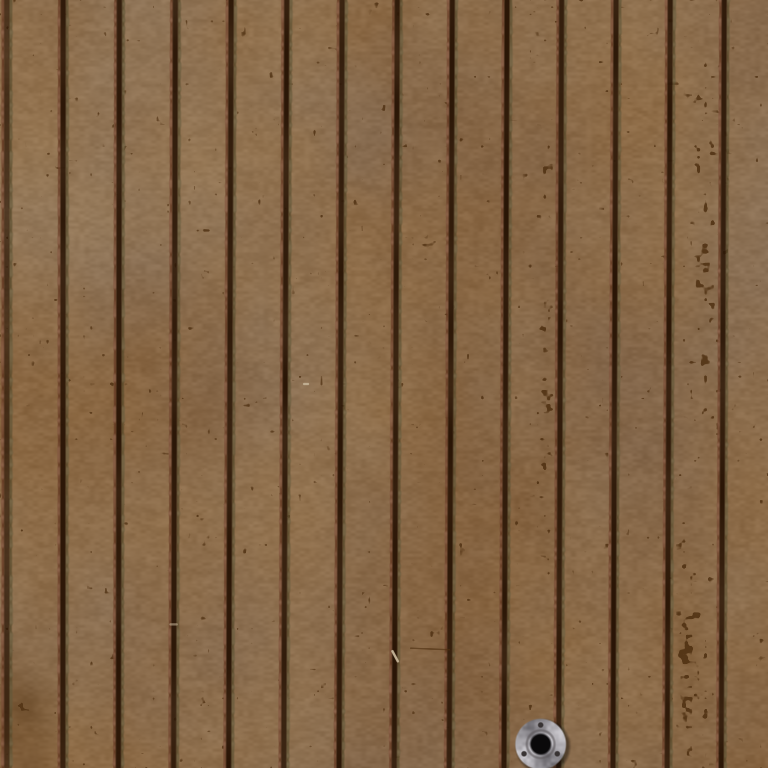
This texture is drawn by a three.js fragment shader. Its source:

```glsl
varying vec2 vUv;

const float PITCH = 0.0722;
const vec3 WOOD = vec3(0.515, 0.385, 0.255);
const vec3 PALE_WOOD = vec3(0.585, 0.475, 0.35);
const vec3 GROOVE = vec3(0.16, 0.08, 0.02);
const vec3 RED_EDGE = vec3(0.46, 0.29, 0.20);
const vec3 GREEN_EDGE = vec3(0.38, 0.33, 0.21);
const vec3 STAIN = vec3(0.30, 0.18, 0.06);

float hash(vec2 p) {
  vec3 q = fract(vec3(p.xyx) * 0.1031);
  q += dot(q, q.yzx + 33.33);
  return fract((q.x + q.y) * q.z);
}

float noise(vec2 p) {
  vec2 i = floor(p), f = fract(p);
  f = f * f * (3.0 - 2.0 * f);
  return mix(mix(hash(i), hash(i + vec2(1.0, 0.0)), f.x),
             mix(hash(i + vec2(0.0, 1.0)), hash(i + 1.0), f.x), f.y);
}

float fbm(vec2 p) {
  float sum = 0.0, amp = 0.5;
  for (int i = 0; i < 4; i++) {
    sum += amp * noise(p);
    p = p * 2.03 + 17.1;
    amp *= 0.5;
  }
  return sum / 0.9375;
}

float band(float x, float center, float halfWidth, float blur) {
  return 1.0 - smoothstep(halfWidth - blur, halfWidth + blur, abs(x - center));
}

float blob(vec2 p, vec2 center, vec2 size) {
  vec2 d = (p - center) / size;
  return exp(-dot(d, d));
}

float segment(vec2 p, vec2 a, vec2 b, float radius) {
  vec2 ab = b - a;
  float t = clamp(dot(p - a, ab) / dot(ab, ab), 0.0, 1.0);
  return 1.0 - smoothstep(radius * 0.4, radius * 1.6, length(p - a - ab * t));
}

// Groove number, narrowing and leaning slightly toward the right
float plankCoord(vec2 p) {
  float x = p.x + 0.004 * (1.0 - p.y) * smoothstep(0.0, 0.4, p.x);
  float k = (x - 0.0085) / 0.0736;
  return k + 0.0019 * k * k;
}

vec3 woodColor(vec2 p, float plank) {
  float cloud = fbm(p * vec2(5.0, 4.0) + 3.0);
  float light = 0.32 + 1.4 * (cloud - 0.5) + 0.2 * (p.y - 0.5);
  light += 0.2 * (hash(vec2(plank, 7.0)) - 0.5) + 0.25 * blob(p, vec2(0.2, 0.65), vec2(0.2, 0.5));
  vec3 color = mix(WOOD, PALE_WOOD, clamp(light, -0.4, 1.0));
  color += vec3(0.012, 0.0, -0.018) * (fbm(p * 6.0 + 40.0) - 0.5) * 3.0;
  color += 0.045 * (noise(p * vec2(150.0, 260.0)) - 0.5);
  return color + 0.05 * (fbm(p * vec2(55.0, 110.0)) - 0.5);
}

// Dirt gathers on a few planks, with sparse spots elsewhere
vec3 addStains(vec3 color, vec2 p) {
  float dirt = blob(p, vec2(0.898, 0.13), vec2(0.022, 0.12));
  dirt += 0.6 * blob(p, vec2(0.92, 0.68), vec2(0.022, 0.22));
  dirt += 0.55 * blob(p, vec2(0.71, 0.5), vec2(0.012, 0.25));
  float grain = 0.6 * noise(p * 110.0) + 0.4 * noise(p * 210.0 + 9.0);
  float spots = smoothstep(0.83, 0.95, grain + 0.32 * dirt);
  float patches = blob(p, vec2(0.035, 0.06), vec2(0.035, 0.09)) * fbm(p * 25.0);
  patches += 0.35 * dirt * fbm(p * 35.0 + 5.0);
  return mix(color, STAIN, clamp(0.8 * spots + 0.6 * patches, 0.0, 0.85));
}

vec3 addGroove(vec3 color, float k, vec2 p) {
  float id = floor(k + 0.5);
  float d = (k - id) * PITCH;
  float rough = noise(vec2(id * 9.0, p.y * 190.0)) - 0.5;
  float redEdge = band(d, -0.0045, 0.0022 + 0.0012 * rough, 0.0012);
  float greenEdge = band(d, 0.0052, 0.0024 + 0.0016 * rough, 0.0016);
  color = mix(color, RED_EDGE + 0.16 * rough, 0.8 * redEdge);
  color = mix(color, GREEN_EDGE + 0.12 * rough, 0.75 * greenEdge);
  float depth = 0.9 + 0.2 * (noise(vec2(id * 5.0, p.y * 14.0)) - 0.5);
  depth *= mix(0.75, 1.0, step(0.5, id));
  return mix(color, GROOVE, depth * band(d, 0.0003, 0.0034, 0.0016));
}

vec3 addScratches(vec3 color, vec2 p) {
  color = mix(color, STAIN, 0.6 * segment(p, vec2(0.535, 0.156), vec2(0.585, 0.154), 0.001));
  float chips = segment(p, vec2(0.511, 0.152), vec2(0.518, 0.139), 0.0016);
  chips += segment(p, vec2(0.396, 0.5), vec2(0.401, 0.5), 0.0015);
  chips += 0.6 * segment(p, vec2(0.222, 0.187), vec2(0.23, 0.187), 0.0015);
  return mix(color, vec3(0.75, 0.68, 0.57), min(chips, 1.0));
}

// Round metal plate with a dark bore and three screw holes
vec3 addFitting(vec3 color, vec2 p) {
  float r = length(p), angle = atan(p.y, p.x);
  color *= 1.0 - 0.4 * band(length(p - vec2(0.003, -0.003)), 0.0, 0.035, 0.003);
  vec3 metal = vec3(0.62, 0.61, 0.63) + 0.13 * cos(angle * 2.0 - 1.0) + 0.15 * (noise(p * 190.0 + 50.0) - 0.5);
  metal = mix(metal, vec3(0.36, 0.34, 0.35), 0.6 * band(r, 0.018, 0.0015, 0.0015));
  for (int i = 0; i < 3; i++) {
    float a = 1.5708 + 2.0944 * float(i);
    float hole = length(p - 0.025 * vec2(cos(a), sin(a)));
    metal = mix(metal, vec3(0.22, 0.20, 0.20), band(hole, 0.0, 0.0035, 0.0012));
  }
  metal = mix(metal, vec3(0.04, 0.035, 0.04), band(r, 0.0, 0.0135, 0.002));
  return mix(color, metal, band(r, 0.0, 0.033, 0.0015));
}

void main() {
  float k = plankCoord(vUv);
  vec3 color = addStains(woodColor(vUv, floor(k)), vUv);
  color = addScratches(addGroove(color, k, vUv), vUv);
  gl_FragColor = vec4(addFitting(color, vUv - vec2(0.704, 0.031)), 1.0);
}
```
